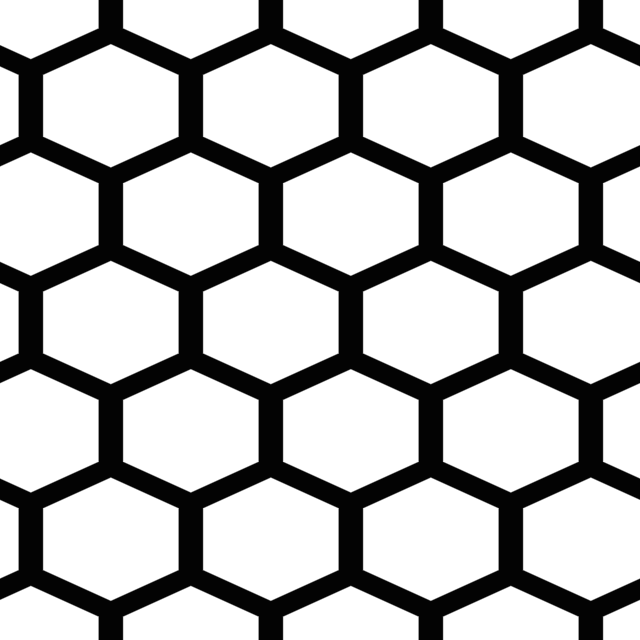
Write a WebGL 1 fragment shader that draws this pattern.

```glsl
precision highp float;

uniform vec2 u_resolution;

const vec3 WALL_COLOR = vec3(0.01);
const vec3 CELL_COLOR = vec3(1.0);

const vec2 PITCH = vec2(0.25, 0.1693);        // column and row spacing
const vec2 ANCHOR = vec2(0.1732, 0.4961);     // centre of one cell
const vec2 HALF_SIZE = vec2(0.1059, 0.0964);  // half extents of the open cell
const float ROOF_SLOPE = 0.454;               // rise over run of slanted sides

// Signed distance to a squat hexagon with vertical sides, negative inside.
float hexagonDistance(vec2 p, vec2 halfSize, float slope) {
    p = abs(p);
    float side = p.x - halfSize.x;
    float roof = (p.y + slope * p.x - halfSize.y) / sqrt(1.0 + slope * slope);
    return max(side, roof);
}

// Offset from the centre of the nearest rectangular tile.
vec2 repeatCentered(vec2 p, vec2 period) {
    return (fract(p / period + 0.5) - 0.5) * period;
}

// Two interleaved rectangular lattices make the staggered rows.
float honeycombDistance(vec2 p, vec2 pitch, vec2 halfSize, float slope) {
    vec2 period = pitch * vec2(1.0, 2.0);
    vec2 evenRow = repeatCentered(p, period);
    vec2 oddRow = repeatCentered(p - 0.5 * period, period);
    return min(hexagonDistance(evenRow, halfSize, slope),
               hexagonDistance(oddRow, halfSize, slope));
}

void main() {
    float canvasSize = min(u_resolution.x, u_resolution.y);
    vec2 uv = gl_FragCoord.xy / canvasSize;

    float d = honeycombDistance(uv - ANCHOR, PITCH, HALF_SIZE, ROOF_SLOPE);

    // Slightly soft edge, never thinner than a pixel.
    float softness = max(0.0014, 0.7 / canvasSize);
    float wall = smoothstep(-softness, softness, d);

    gl_FragColor = vec4(mix(CELL_COLOR, WALL_COLOR, wall), 1.0);
}
```
